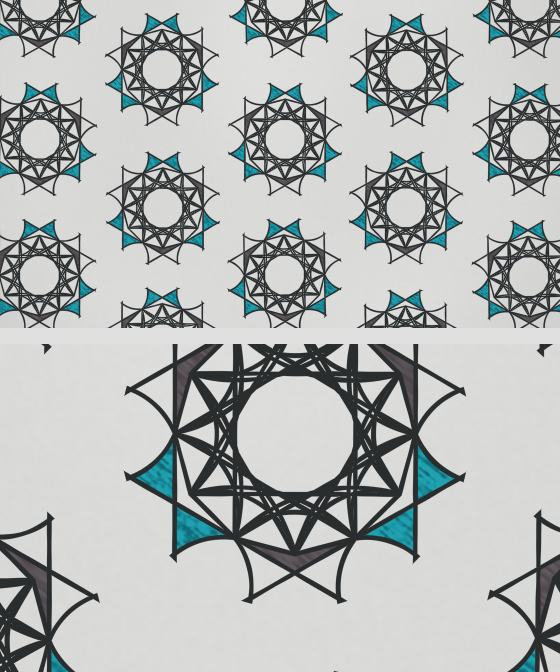
Top, the full canvas; bottom, a detail of the centre.
Give the GLSL for this pattern, as a WebGL 2 fragment shader.

```glsl
#version 300 es
precision highp float;
// Staggered columns of hand-inked twelve-pointed stars, tinted teal and charcoal on grey paper.
uniform vec2 u_resolution;
out vec4 fragColor;

const float TAU = 6.2831853;
const vec2 PITCH = vec2(0.372, 0.419);    // column and row spacing
const vec2 ORIGIN = vec2(0.124, 0.158);   // centre of the first star
const float TIP_RADIUS = 0.173;           // star radius, in canvas heights
const float HALF_LINE = 0.0135;           // in star radii, like all lengths below
const float APOTHEM = 0.7071;             // centre to hexagon side

const vec3 PAPER = vec3(0.865, 0.865, 0.86);
const vec3 INK = vec3(0.16, 0.175, 0.18);
const vec3 TEAL = vec3(0.12, 0.63, 0.69);
const vec3 DEEP_TEAL = vec3(0.06, 0.42, 0.47);
const vec3 CHARCOAL = vec3(0.30, 0.27, 0.29);

float hash(vec2 p) {
  return fract(sin(dot(p, vec2(127.1, 311.7))) * 43758.5453);
}

float noise(vec2 p) {
  vec2 i = floor(p), f = fract(p);
  f = f * f * (3.0 - 2.0 * f);
  return mix(mix(hash(i), hash(i + vec2(1, 0)), f.x),
             mix(hash(i + vec2(0, 1)), hash(i + vec2(1, 1)), f.x), f.y);
}

vec2 rotate(vec2 p, float angle) {
  float c = cos(angle), s = sin(angle);
  return vec2(c * p.x + s * p.y, c * p.y - s * p.x);
}

// Mirrors the plane into one half sector of an n-fold rosette.
vec2 foldSectors(vec2 p, float n) {
  float sector = TAU / n;
  float a = mod(atan(p.y, p.x) + 0.5 * sector, sector) - 0.5 * sector;
  return length(p) * vec2(cos(a), abs(sin(a)));
}

// Distance to an arc bowed towards the centre, from its end and its nearest x.
float bowedArc(vec2 p, vec2 end, float nearX) {
  float sag = end.x - nearX;
  float radius = (end.y * end.y + sag * sag) / (2.0 * sag);
  return abs(length(p - vec2(nearX + radius, 0.0)) - radius);
}

// Straight and curved chords joining twelve points on the inner ring.
float latticeDistance(vec2 p) {
  float d = 1.0;
  for (int k = 0; k < 12; k++) {
    vec2 even = rotate(p, float(k) * TAU / 12.0);
    vec2 odd = rotate(even, TAU / 24.0);
    d = min(d, abs(even.x - 0.5 * APOTHEM));
    d = min(d, bowedArc(even, vec2(0.612, 0.354), 0.46));
    d = min(d, bowedArc(odd, vec2(0.5, 0.5), 0.36));
  }
  return d;
}

float inside(float d, float px) {
  return 1.0 - smoothstep(-px, px, d);
}

vec3 drawStar(vec3 ground, vec2 p, vec2 seed, float px) {
  float r = length(p);
  if (r > 1.1) return ground;
  vec2 q = foldSectors(p, 6.0);
  float side = q.x - APOTHEM;
  float crossing = dot(q, vec2(0.5, 0.866)) - APOTHEM;
  float scoop = length(q - vec2(1.135, -0.171)) - 0.461;
  float ring = dot(q, vec2(0.9659, 0.2588)) - 0.683;

  // Pencil fills alternate between the six hexagon corners.
  float tealCorner = mod(floor(atan(p.y, p.x) * 6.0 / TAU + 6.0), 2.0);
  float hatch = noise(rotate(p, 0.9) * vec2(60.0, 12.0) + seed * 17.0);
  float grain = noise(p * 45.0 + seed * 31.0);
  float tealMask = tealCorner * inside(max(max(-side, crossing), -scoop), px);
  float darkMask = (1.0 - tealCorner) * inside(max(side, -ring), px);
  vec3 tealPencil = mix(TEAL, DEEP_TEAL, smoothstep(0.3, 0.85, 0.6 * hatch + 0.4 * grain));
  vec3 color = mix(ground, tealPencil, tealMask);
  color = mix(color, CHARCOAL + 0.12 * (hatch - 0.4), darkMask * 0.95);

  // Ink outlines, with a pen weight that wavers a little.
  float outline = max(min(min(abs(side), abs(crossing)), abs(scoop)), r - 1.015);
  if (side < -0.02) outline = 1.0;
  float frame = max(abs(side), r - 0.83);
  float lattice = max(latticeDistance(p), ring);
  float d = min(min(outline, frame), min(lattice, abs(ring)));
  float weight = HALF_LINE * (0.85 + 0.3 * noise(p * 9.0 + seed * 5.0));
  return mix(color, INK, inside(d - weight, px));
}

void main() {
  vec2 uv = gl_FragCoord.xy / u_resolution.y;

  // Paper with soft uneven light and fine grain.
  float light = 0.97 + 0.04 * noise(uv * 2.5 + 3.0) + 0.012 * noise(uv * 180.0);
  light -= 0.05 * smoothstep(0.6, 1.15, length(uv - vec2(0.8, 0.55)));
  vec3 color = PAPER * light;

  // Every other column drops by half a row.
  float column = floor((uv.x - ORIGIN.x) / PITCH.x + 0.5);
  float drop = 0.5 * mod(column, 2.0);
  float row = floor((uv.y - ORIGIN.y) / PITCH.y + drop + 0.5);
  vec2 cell = vec2(column, row);
  vec2 center = ORIGIN + PITCH * vec2(column, row - drop);
  center += 0.008 * (vec2(hash(cell), hash(cell + 7.3)) - 0.5);
  float tilt = 0.04 * (hash(cell + 2.9) - 0.5);
  vec2 p = rotate(uv - center, tilt) / TIP_RADIUS;
  float px = 0.7 / (u_resolution.y * TIP_RADIUS);
  fragColor = vec4(drawStar(color, p, cell, px), 1.0);
}
```
